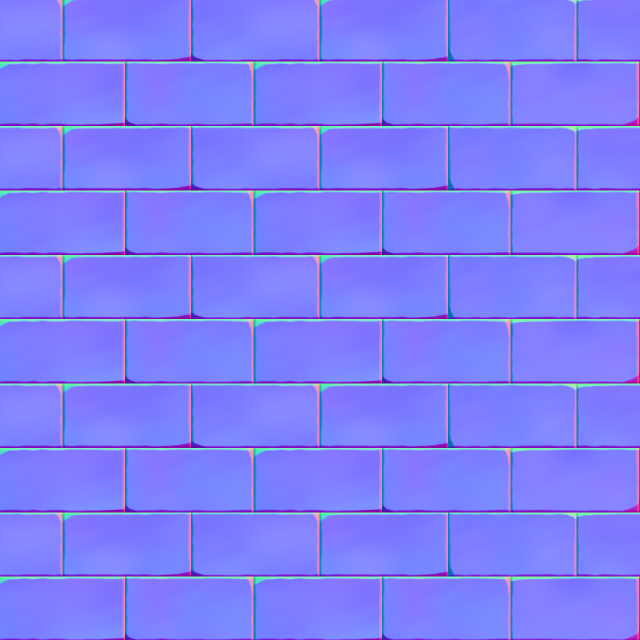
A WebGL 2 fragment shader for this texture map:

```glsl
#version 300 es
precision highp float;
// Tangent-space normal map of a running-bond brick wall.
// Each brick sums surface slopes (soft undulation, thin edge bevels and two
// worn opposite corners), then encodes the resulting normal as a colour.

#define BRICK vec2(0.2007, 0.1006)     // brick pitch on the canvas
#define ORIGIN vec2(-0.0052, -0.0017)  // lower left brick corner
#define ROW_SHIFT 0.486                // offset of odd rows, in bricks
#define BEVEL_WIDTH 0.046              // in brick heights
#define BEVEL_SLOPE 2.2
#define EDGE_WOBBLE 0.016
#define UNDULATION 0.17
#define CHIP_SOFTNESS 0.16

uniform vec2 u_resolution;
out vec4 fragColor;

float hash(vec2 p) {
  return fract(sin(dot(p, vec2(127.1, 311.7))) * 43758.5453);
}

float noise(vec2 p) {
  vec2 i = floor(p), f = fract(p);
  f = f * f * (3.0 - 2.0 * f);
  return mix(mix(hash(i), hash(i + vec2(1, 0)), f.x),
             mix(hash(i + vec2(0, 1)), hash(i + vec2(1, 1)), f.x), f.y);
}

float bevel(float edgeDist) {
  return 1.0 - smoothstep(0.0, BEVEL_WIDTH, edgeDist);
}

// Coverage of a worn corner: the part outside an elliptical arc.
float chip(vec2 fromCorner, vec2 size) {
  float arc = length(max(1.0 - fromCorner / size, 0.0));
  return smoothstep(1.0, 1.0 + CHIP_SOFTNESS, arc);
}

// Broad dents and faint slanted streaks across the face.
vec2 faceSlope(vec2 q, float seed) {
  vec2 s = q + seed * 17.0;
  vec2 slanted = vec2(q.x + 0.5 * q.y, q.y - 0.35 * q.x);
  vec2 dents = vec2(noise(s * 1.6), noise(s * 1.6 + 41.0)) - 0.5;
  float streak = noise(slanted * vec2(1.5, 6.0) + seed * 9.0) - 0.5;
  return UNDULATION * (dents + streak * vec2(0.15, 0.3))
       + vec2(0.03 * (q.x - 1.0), 0.13 * (0.52 - q.y));
}

vec3 wallNormal(vec2 uv) {
  // Brick lookup; q is the position in brick heights.
  vec2 grid = (uv - ORIGIN) / BRICK;
  float row = floor(grid.y);
  float odd = mod(row, 2.0);
  grid.x += odd * ROW_SHIFT;
  float column = floor(grid.x);
  vec2 size = vec2(BRICK.x / BRICK.y, 1.0);
  vec2 q = fract(grid) * size;

  // Wear alternates between the diagonals; the last columns differ.
  bool rising = mod(column + odd, 2.0) > 0.5;
  bool worn = column > 3.5;
  float seed = float(rising) + 2.0 * float(worn) + 4.0 * odd;
  vec2 slope = faceSlope(q, seed);

  // Top and bottom chips: xy is the extent, zw the slope.
  vec4 top, bottom;
  if (rising) {
    top = worn ? vec4(0.50, 0.17, 0.7, 1.7) : vec4(0.19, 0.48, 1.8, 0.5);
    bottom = worn ? vec4(0.18, 0.48, -1.8, -0.4)
                  : vec4(0.40 + 0.12 * odd, 0.19, -0.8, -1.8);
  } else {
    top = worn ? vec4(1.50, 0.11, -0.2, 1.9) : vec4(0.54, 0.24, -0.8, 1.7);
    bottom = worn ? vec4(0.55, 0.22, 1.0, -1.9)
                  : vec4(1.25, 0.09 + 0.03 * odd, 0.3, -2.2);
  }
  float fromRight = size.x - q.x, fromTop = 1.0 - q.y;
  float ragged = 0.012 * (noise(q * 14.0 + seed) - 0.5);
  vec2 topCorner = vec2(rising ? fromRight : q.x, fromTop);
  vec2 bottomCorner = vec2(rising ? q.x : fromRight, q.y);
  slope = mix(slope, top.zw, chip(topCorner + ragged, top.xy));
  slope = mix(slope, bottom.zw, chip(bottomCorner + ragged, bottom.xy));

  // Steep slopes along the joints, with slightly uneven edges.
  vec2 wobble = EDGE_WOBBLE * (vec2(noise(vec2(q.y * 9.0, seed)),
                                    noise(vec2(q.x * 7.0, seed + 5.0))) - 0.5);
  vec2 nearLow = vec2(bevel(q.x + wobble.x), bevel(q.y + wobble.y));
  vec2 nearHigh = vec2(bevel(fromRight + wobble.x), bevel(fromTop + wobble.y));
  slope += BEVEL_SLOPE * (nearHigh - nearLow);
  return normalize(vec3(slope, 1.0));
}

void main() {
  // Four samples per pixel smooth the thin joints.
  vec3 color = vec3(0.0);
  for (int i = 0; i < 4; i++) {
    vec2 offset = vec2(i % 2, i / 2) * 0.5 - 0.25;
    vec2 uv = (gl_FragCoord.xy + offset) / u_resolution;
    color += 0.25 * (0.5 + 0.5 * wallNormal(uv));
  }
  fragColor = vec4(color, 1.0);
}
```
